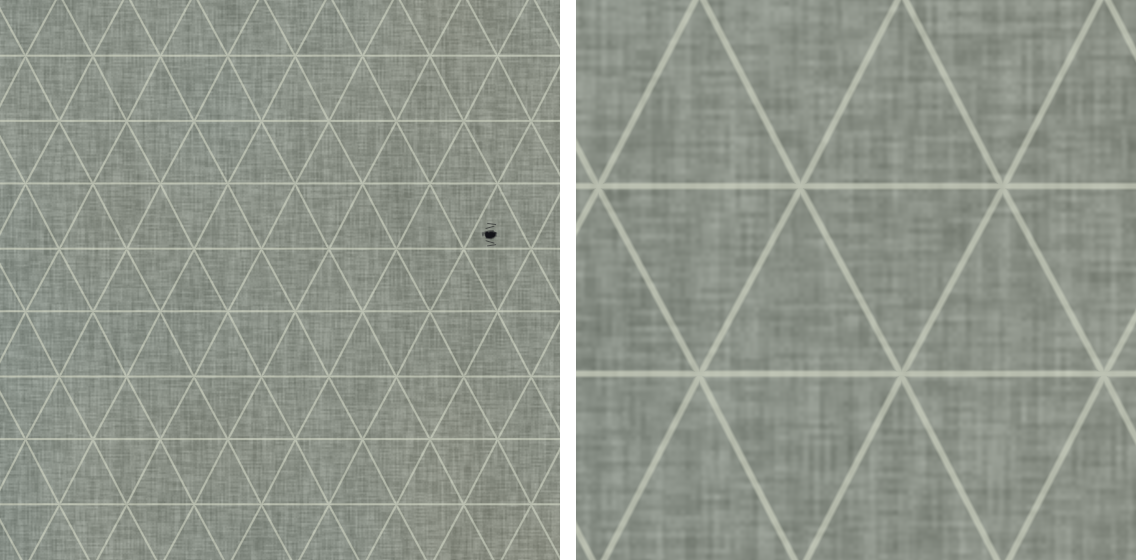
Left: the whole. Right: its middle third, enlarged.
Write a WebGL 2 fragment shader that draws this pattern.

```glsl
#version 300 es
precision highp float;
// Grey-green linen printed with a pale grid of triangles.
// Rows of alternating height carry mirrored diagonals; stretched value noise
// forms the weave, and one small dark fleck marks the cloth.

uniform vec2 u_resolution;
out vec4 fragColor;

// Grid, in canvas units
const float PITCH = 0.1204;         // triangle base
const float TALL_ROW = 0.1165;
const float SHORT_ROW = 0.1117;
const vec2 GRID_ORIGIN = vec2(0.1058, 0.0983);
const float RULE_LIFT = 0.0012;     // horizontals sit just above the crossings
const float RULE_WIDTH = 0.0036;
const float DIAGONAL_WIDTH = 0.0037;
const float LINE_SOFTNESS = 0.0011;

// Colours
const vec3 CLOTH = vec3(0.538, 0.562, 0.524);
const vec3 WARM_TINT = vec3(0.014, 0.002, -0.008);
const vec3 LINE = vec3(0.735, 0.755, 0.695);
const vec3 FLECK = vec3(0.05, 0.05, 0.07);

// Weave: noise cells across the canvas, and strength of each layer
const vec2 WARP_CELLS = vec2(300.0, 38.0);
const vec2 WEFT_CELLS = vec2(48.0, 310.0);
const vec2 STREAK_CELLS = vec2(110.0, 9.0);
const vec2 CLOUD_CELLS = vec2(7.0, 4.0);
const float WARP_AMOUNT = 0.075;
const float WEFT_AMOUNT = 0.080;
const float STREAK_AMOUNT = 0.045;
const float GRAIN_AMOUNT = 0.035;
const float CLOUD_AMOUNT = 0.022;
const float LINE_WEAR = 0.12;

const vec2 FLECK_CENTRE = vec2(0.876, 0.581);
const vec2 FLECK_RADII = vec2(0.0135, 0.0075);

float hash(vec2 cell) {
    uvec2 q = uvec2(ivec2(cell)) * uvec2(1597u, 3812u) + uvec2(7919u, 104u);
    uint n = q.x * 747796u + q.y * 289133u;
    n = (n ^ (n >> 15u)) * 739982445u;
    n = (n ^ (n >> 12u)) * 695872825u;
    return float((n ^ (n >> 16u)) & 65535u) / 65535.0;
}

float noise(vec2 p) {
    vec2 cell = floor(p);
    vec2 f = smoothstep(0.0, 1.0, p - cell);
    float low = mix(hash(cell), hash(cell + vec2(1, 0)), f.x);
    float high = mix(hash(cell + vec2(0, 1)), hash(cell + vec2(1, 1)), f.x);
    return mix(low, high, f.y);
}

float stroke(float dist, float width, float blur) {
    return 1.0 - smoothstep(-blur, blur, dist - 0.5 * width);
}

float segmentDistance(vec2 p, vec2 a, vec2 b) {
    vec2 ab = b - a;
    return length(p - a - ab * clamp(dot(p - a, ab) / dot(ab, ab), 0.0, 1.0));
}

// Lightness offset of the woven threads
float weave(vec2 p) {
    return WARP_AMOUNT * (noise(p * WARP_CELLS) - 0.5)
         + WEFT_AMOUNT * (noise(p * WEFT_CELLS + 500.0) - 0.5)
         + STREAK_AMOUNT * (noise(p * STREAK_CELLS + 900.0) - 0.5)
         + GRAIN_AMOUNT * (noise(p * 340.0 + 1300.0) - 0.5)
         + CLOUD_AMOUNT * (noise(p * CLOUD_CELLS + 1700.0) - 0.5);
}

// Coverage of the triangle lines
float triangleGrid(vec2 p, float blur) {
    vec2 q = p - GRID_ORIGIN;
    float period = TALL_ROW + SHORT_ROW;

    float ruleY = mod(q.y - RULE_LIFT, period);
    float ruleDist = min(abs(ruleY - TALL_ROW), min(ruleY, period - ruleY));

    // Diagonals spread from each vertex, then meet again one row later
    float y = mod(q.y, period);
    bool tall = y < TALL_ROW;
    float rowHeight = tall ? TALL_ROW : SHORT_ROW;
    float spread = 0.5 * (tall ? y : period - y) / rowHeight;
    float fromVertex = abs(fract(q.x / PITCH + 0.5) - 0.5);
    float slant = rowHeight / length(vec2(rowHeight, 0.5 * PITCH));
    float diagonalDist = abs(fromVertex - spread) * PITCH * slant;

    return max(stroke(ruleDist, RULE_WIDTH, blur),
               0.94 * stroke(diagonalDist, DIAGONAL_WIDTH, blur));
}

// Small ragged spot with a pair of thin wisps on either side
float fleck(vec2 p, float blur) {
    vec2 q = p - FLECK_CENTRE;
    float ragged = 0.75 + 0.5 * noise(p * 260.0 + 2100.0);
    float spot = 1.0 - smoothstep(0.55, 1.15, length(q / FLECK_RADII) / ragged);
    vec2 m = vec2(q.x, abs(q.y));
    float wisp = min(segmentDistance(m, vec2(-0.008, 0.011), vec2(0.006, 0.015)),
                     segmentDistance(m, vec2(-0.005, 0.020), vec2(0.009, 0.018)));
    return max(spot, 0.6 * stroke(wisp, 0.0015, blur));
}

void main() {
    vec2 p = gl_FragCoord.xy / u_resolution;
    float blur = max(LINE_SOFTNESS, 0.75 / min(u_resolution.x, u_resolution.y));

    float threads = weave(p);
    float warmth = p.x - 0.5 + 0.8 * (noise(p * 5.0 + 2500.0) - 0.5);
    vec3 colour = CLOTH + threads + WARM_TINT * warmth;

    float wear = 1.0 - LINE_WEAR * noise(p * 150.0 + 2900.0);
    colour = mix(colour, LINE + 0.4 * threads, triangleGrid(p, blur) * wear);
    colour = mix(colour, FLECK, 0.95 * fleck(p, blur));
    fragColor = vec4(colour, 1.0);
}
```
